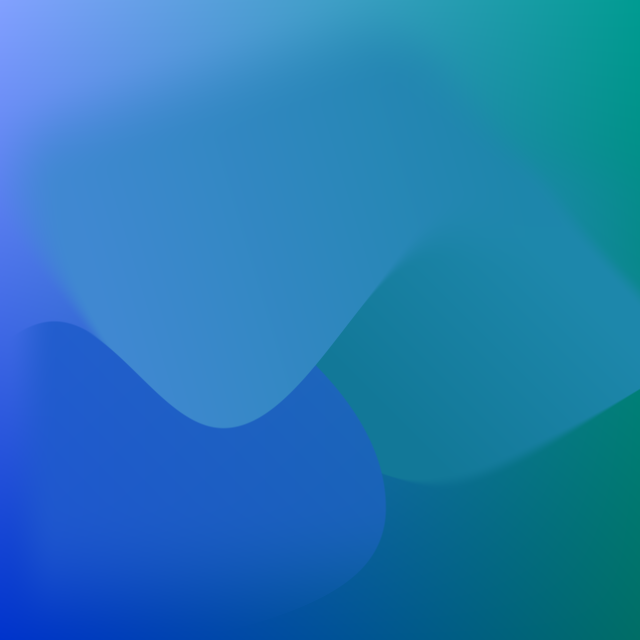
A Shadertoy shader for this background:

```glsl
// Soft overlapping blue and teal waves over a four-corner gradient.

// Height of the wave under the upper sheet: a crest, a trough, then a plateau.
float waveHeight(float x) {
    float fall = 0.4135 + 0.0825 * cos(3.14159 * (x - 0.085) / 0.264);
    float rise = 0.488 - 0.157 * cos(3.14159 * min((x - 0.349) / 0.381, 1.0));
    return x < 0.349 ? fall : rise;
}

// Right side of the lower-left lobe.
float lobeSide(float y) {
    float d2 = (y - 0.206) * (y - 0.206);
    return 0.603 - (y > 0.206 ? 2.2 * d2 : 3.4 * d2 + 90.0 * d2 * d2);
}

// Bottom of the teal sheet, a rounded hyperbola.
float tealFloor(float x) {
    float d = x - 0.675;
    return 0.245 + 0.65 * (sqrt(d * d + 0.0144) - 0.12);
}

// Left side of the upper sheet.
float sheetSide(float y) {
    float e = 0.64 - y;
    return 0.03 + 0.35 * (e + sqrt(e * e + 0.006));
}

// Slanted right border, with a faint halo outside it.
float slantMask(vec2 p) {
    float d = (p.x + 0.94 * (p.y - 0.538) - 1.0) / 1.37;
    float blur = mix(0.015, 0.06, smoothstep(0.6, 0.95, p.y));
    float halo = 0.45 * exp(-14.0 * max(d, 0.0));
    return mix(halo, 1.0, smoothstep(blur, -blur, d));
}

void mainImage(out vec4 fragColor, in vec2 fragCoord) {
    vec2 p = fragCoord / iResolution.xy;
    float aa = 1.2 / iResolution.y;

    // Corner gradient
    vec3 bottom = mix(vec3(0.0, 0.20, 0.80), vec3(0.0, 0.43, 0.40), p.x);
    vec3 top = mix(vec3(0.51, 0.63, 1.0), vec3(0.0, 0.61, 0.57), p.x);
    vec3 color = mix(bottom, top, p.y);

    float slant = slantMask(p);
    float wave = p.y - waveHeight(p.x);

    // Teal sheet on the right
    vec3 teal = mix(vec3(0.07, 0.47, 0.595), vec3(0.115, 0.53, 0.67),
                    clamp((p.x + p.y - 0.95) / 0.5, 0.0, 1.0));
    float floorBlur = aa + 0.012 * smoothstep(0.61, 0.72, p.x) * smoothstep(1.0, 0.8, p.x);
    float tealMask = slant * smoothstep(-floorBlur, floorBlur, p.y - tealFloor(p.x));
    tealMask *= smoothstep(0.3, 0.5, p.x) * smoothstep(0.8, 0.7, p.y);
    color = mix(color, teal, tealMask);

    // Deep blue lobe, fading out to the left and bottom
    vec3 lobe = mix(vec3(0.125, 0.34, 0.82), vec3(0.10, 0.39, 0.72), p.x / 0.6);
    lobe += vec3(0.05, 0.08, 0.0) * (p.y - 0.25);
    float lobeMask = smoothstep(aa, -aa, p.x - lobeSide(p.y));
    lobeMask *= smoothstep(2.0 * aa, 0.0, wave);
    lobeMask *= smoothstep(0.01, 0.09, p.x) * smoothstep(0.0, 0.22, p.y);
    color = mix(color, lobe, lobeMask);

    // Light blue sheet: crisp wave below, blurred sides above
    float shade = clamp((p.x + 0.3 * (p.y - 0.4) - 0.2) / 0.7, 0.0, 1.0);
    vec3 sheet = mix(vec3(0.25, 0.535, 0.82), vec3(0.115, 0.525, 0.67), shade);
    float waveBlur = aa + 0.07 * smoothstep(0.56, 0.78, p.x);
    float sideBlur = mix(0.012, 0.065, smoothstep(0.45, 0.75, p.y));
    float sheetMask = slant * smoothstep(-waveBlur, waveBlur, wave);
    sheetMask *= smoothstep(-sideBlur, sideBlur, p.x - sheetSide(p.y));
    sheetMask *= smoothstep(1.0, 0.83, p.y - 0.3 * (p.x - 0.5));
    color = mix(color, sheet, sheetMask);

    fragColor = vec4(color, 1.0);
}
```
